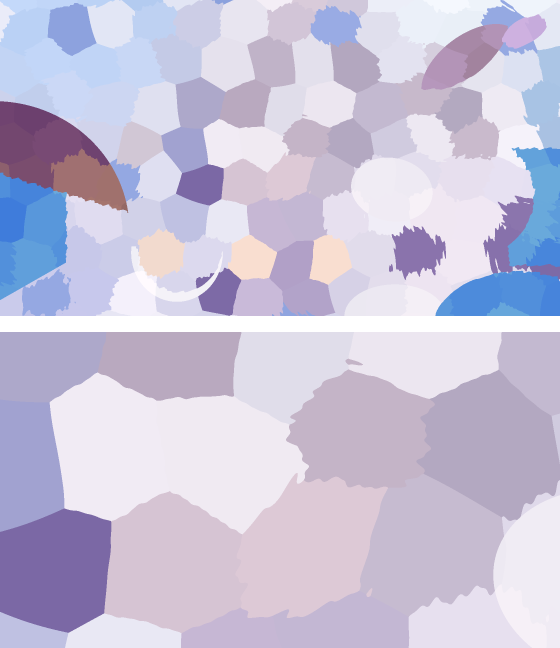
Top: the whole. Bottom: its middle third, enlarged.
A WebGL 1 fragment shader for this background:

```glsl
precision highp float;
// Pastel mosaic of flat, partly torn cells with dark curved patches and blue corners.
uniform vec2 u_resolution;

vec2 hash2(vec2 p) {
  return fract(sin(vec2(dot(p, vec2(127.1, 311.7)), dot(p, vec2(269.5, 183.3)))) * 43758.5);
}

// Brush-like teeth: fast across the stroke direction, slow along it.
float torn(vec2 p, float angle) {
  float along = dot(p, vec2(cos(angle), sin(angle)));
  float across = dot(p, vec2(-sin(angle), cos(angle)));
  across += 0.012 * sin(along * 21.0 + angle);
  return 0.45 * sin(across * 140.0) + 0.35 * sin(across * 263.0 + 2.0 * sin(along * 30.0))
       + 0.2 * sin(across * 521.0 + along * 60.0);
}

// Positive inside a rotated ellipse.
float ellipse(vec2 p, vec2 centre, vec2 radii, float angle) {
  vec2 d = p - centre;
  float c = cos(angle), s = sin(angle);
  return 1.0 - length(vec2(c * d.x + s * d.y, c * d.y - s * d.x) / radii);
}

vec3 tint(vec3 base, vec2 p, vec2 centre, float radius, vec3 colour) {
  return mix(base, colour, 1.0 - smoothstep(0.35 * radius, radius, distance(p, centre)));
}

// Broad colour drift, sampled once per cell.
vec3 pastelField(vec2 p) {
  vec3 c = vec3(0.86, 0.85, 0.93);
  c = tint(c, p, vec2(0.20, 1.05), 0.60, vec3(0.73, 0.82, 0.96));
  c = tint(c, p, vec2(0.60, 0.52), 0.28, vec3(0.63, 0.65, 0.85));
  c = tint(c, p, vec2(0.92, 0.70), 0.46, vec3(0.71, 0.65, 0.74));
  c = tint(c, p, vec2(0.90, 1.02), 0.32, vec3(0.82, 0.77, 0.84));
  c = tint(c, p, vec2(0.86, 0.46), 0.24, vec3(0.83, 0.76, 0.82));
  c = tint(c, p, vec2(1.50, 1.05), 0.48, vec3(0.93, 0.95, 0.98));
  c = tint(c, p, vec2(1.45, 0.65), 0.25, vec3(0.74, 0.69, 0.77));
  c = tint(c, p, vec2(1.82, 0.68), 0.24, vec3(0.62, 0.74, 0.88));
  c = tint(c, p, vec2(1.35, 0.22), 0.42, vec3(0.92, 0.89, 0.94));
  c = tint(c, p, vec2(0.20, 0.00), 0.36, vec3(0.75, 0.76, 0.91));
  return tint(c, p, vec2(0.92, 0.15), 0.24, vec3(0.71, 0.64, 0.79));
}

vec3 mosaic(vec2 p) {
  // Nearest centre on a jittered staggered grid; some cells get torn borders.
  vec2 scale = vec2(7.4, 8.2);
  vec2 g = p * scale + 0.05 * sin(p.yx * 23.0);
  vec2 centre = vec2(0.0), seed = vec2(0.0);
  float nearest = 9.0;
  for (int j = -1; j <= 1; j++) {
    for (int i = -1; i <= 1; i++) {
      vec2 id = floor(g) + vec2(float(i), float(j));
      vec2 h = hash2(id);
      vec2 q = id + 0.28 + 0.44 * h;
      q.x += 0.5 * mod(id.y, 2.0) - 0.25;
      vec2 kind = hash2(id + 41.0);
      float rag = 0.02 + 0.09 * step(0.55, h.y) + 0.14 * step(kind.x, 0.10);
      rag *= step(0.35, kind.y);
      float d = distance(g, q) + rag * torn(p, 6.28 * h.x);
      if (d < nearest) {
        nearest = d;
        centre = q / scale;
        seed = kind;
      }
    }
  }

  // Cell colour with scattered purple, blue, peach and white accents.
  vec3 c = pastelField(centre);
  float middle = smoothstep(0.35, 0.5, centre.x) * step(centre.y, 0.85);
  if (seed.x < 0.06) c = mix(c, vec3(0.51, 0.43, 0.66), middle);
  else if (seed.x < 0.10) c = vec3(0.57, 0.65, 0.88);
  else if (seed.x < 0.15) c = mix(c, vec3(0.96, 0.86, 0.81), middle);
  else if (seed.x > 0.84) c = mix(c, vec3(0.96, 0.95, 0.98), 0.8);
  vec3 shade = (seed.y - 0.5) * vec3(0.08, 0.06, 0.04);
  vec3 blue = mix(vec3(0.28, 0.51, 0.88), vec3(0.38, 0.64, 0.84), seed.y);
  vec3 plum = vec3(0.46, 0.28, 0.45);
  vec3 russet = vec3(0.62, 0.44, 0.42);

  // Pale rounded patches and a thin crescent.
  vec2 e = p + 0.005 * torn(p, 0.7);
  float pale = max(ellipse(p, vec2(1.24, 0.40), vec2(0.13, 0.10), -0.2),
                   ellipse(p, vec2(1.25, 0.00), vec2(0.16, 0.10), 0.0));
  if (pale > 0.0) c = vec3(0.95, 0.93, 0.96);
  float bowl = ellipse(p, vec2(0.56, 0.20), vec2(0.145, 0.155), 0.0);
  float hollow = ellipse(e, vec2(0.57, 0.225), vec2(0.135, 0.15), 0.0);
  if (bowl > 0.0 && hollow < 0.0 && p.y < 0.22) c = vec3(0.97, 0.96, 0.98);

  // Dark wing at the left with blue below it.
  float rim = 0.45 - 0.3 * e.x;
  if (e.y > rim && ellipse(p, vec2(-0.02, 0.27), vec2(0.43, 0.41), 0.0) > 0.0)
    c = mix(russet, plum, smoothstep(0.42, 0.58, centre.y + 0.1 * seed.x));
  if (e.y < rim && p.y > 0.05 + 0.57 * p.x && e.x < 0.21) c = blue;

  // Blue water at the right, cut by a round edge, and in the lower corner.
  bool bay = e.x > 1.61 && abs(e.y - 0.345) < 0.185
          && ellipse(e, vec2(1.50, 0.38), vec2(0.19), 0.0) < 0.0;
  if (bay || ellipse(e, vec2(1.62, -0.02), vec2(0.25, 0.16), 0.1) > 0.0) c = blue;

  // Two leaf shapes at the upper right.
  float leaf = min(ellipse(p, vec2(1.49, 0.79), vec2(0.18, 0.10), 0.64),
                   ellipse(e, vec2(1.45, 0.85), vec2(0.18, 0.10), 0.64));
  if (leaf > 0.0) c = mix(vec3(0.66, 0.53, 0.62), vec3(0.69, 0.58, 0.74), seed.y);
  if (ellipse(e, vec2(1.66, 0.90), vec2(0.075, 0.04), 0.5) > 0.0) c = vec3(0.79, 0.68, 0.87);
  return c + shade;
}

void main() {
  // Average a 3 by 3 set of samples for smooth edges.
  vec3 sum = vec3(0.0);
  for (int y = -1; y <= 1; y++) {
    for (int x = -1; x <= 1; x++) {
      vec2 offset = vec2(float(x), float(y)) / 3.0;
      sum += mosaic((gl_FragCoord.xy + offset) / u_resolution.y);
    }
  }
  gl_FragColor = vec4(sum / 9.0, 1.0);
}
```
